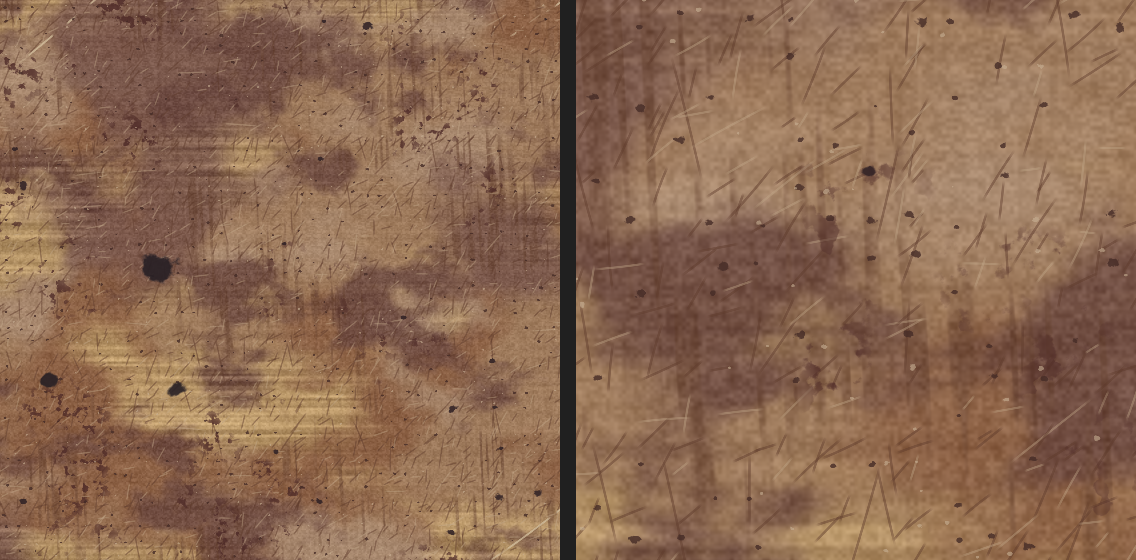
Left: the whole. Right: its middle third, enlarged.
Write a WebGL 1 fragment shader that draws this texture.

```glsl
precision highp float;
// Worn, stained brass-brown plate with brushed lines, scratches, specks and chips.
uniform vec2 u_resolution;

float hash(vec2 p) {
  return fract(sin(dot(p, vec2(127.1, 311.7))) * 43758.5453);
}

float noise(vec2 p) {
  vec2 i = floor(p), f = fract(p);
  f = f * f * (3.0 - 2.0 * f);
  return mix(mix(hash(i), hash(i + vec2(1.0, 0.0)), f.x),
             mix(hash(i + vec2(0.0, 1.0)), hash(i + 1.0), f.x), f.y);
}

float fbm(vec2 p) {
  float sum = 0.0, amp = 0.52;
  for (int i = 0; i < 5; i++) {
    sum += amp * noise(p);
    p = mat2(0.8, 0.6, -0.6, 0.8) * p * 2.03 + 17.3;
    amp *= 0.5;
  }
  return sum;
}

// One thin segment per grid cell, kept inside the cell; tilt is its mean angle.
float scratch(vec2 uv, float cells, float tilt, float spread, float width, float density, float seed) {
  vec2 p = uv * cells + seed * vec2(3.37, 5.71);
  vec2 id = floor(p);
  float a = tilt + (hash(id + seed + 2.3) - 0.5) * spread;
  vec2 dir = vec2(cos(a), sin(a));
  vec2 q = fract(p) - 0.5 - 0.2 * (vec2(hash(id + seed + 4.1), hash(id + seed + 7.9)) - 0.5);
  float along = dot(q, dir);
  float across = dot(q, vec2(-dir.y, dir.x)) + 0.25 * along * along * (hash(id + 9.2) - 0.5);
  float halfLen = mix(0.15, 0.38, hash(id + seed + 11.7));
  float soft = 0.8 / min(u_resolution.x, u_resolution.y);
  float line = 1.0 - smoothstep(width, width + soft, abs(across) / cells);
  float taper = 1.0 - smoothstep(halfLen * 0.6, halfLen, abs(along));
  return line * taper * step(hash(id + seed), density);
}

// Scattered ragged spots, one candidate per cell.
float spots(vec2 uv, float cells, float size, float density, float seed) {
  vec2 p = uv * cells + seed;
  vec2 id = floor(p);
  vec2 centre = 0.3 + 0.4 * vec2(hash(id + 1.7), hash(id + 5.3));
  vec2 q = (fract(p) - centre) * vec2(0.85, 1.15);
  float radius = size * mix(0.4, 1.0, hash(id + 8.8));
  float d = length(q) + (fbm(p * 9.0) - 0.5) * radius * 1.8;
  return (1.0 - smoothstep(radius * 0.7, radius * 1.1, d)) * step(hash(id + 3.1), density);
}

void main() {
  vec2 uv = gl_FragCoord.xy / min(u_resolution.x, u_resolution.y);
  vec2 warp = uv + 0.05 * (vec2(fbm(uv * 6.0), fbm(uv * 6.0 + 31.0)) - 0.5);

  // Broad stains: rust and tan below, pale wear above
  float rusty = fbm(warp * 5.0 + 3.0);
  vec3 color = mix(vec3(0.55, 0.38, 0.27), vec3(0.62, 0.48, 0.36), smoothstep(0.32, 0.55, rusty));
  color = mix(color, vec3(0.67, 0.55, 0.45), 0.85 * smoothstep(0.46, 0.68, fbm(warp * vec2(4.0, 7.0) + 41.0)));

  // Bare ochre patches, stretched sideways
  float bare = smoothstep(0.47, 0.66, fbm(warp * vec2(3.2, 7.0) + 72.0));
  color = mix(color, vec3(0.73, 0.60, 0.41), 0.9 * bare);

  // Cloudy plum tarnish, large and small
  float tarnish = smoothstep(0.52, 0.70, fbm(warp * 3.4 + 90.0));
  float smudge = smoothstep(0.57, 0.75, fbm(warp * vec2(7.0, 10.0) + 13.0));
  color = mix(color, vec3(0.47, 0.335, 0.295), 0.85 * tarnish);
  color = mix(color, vec3(0.41, 0.275, 0.245), 0.8 * smudge);

  // Brushed horizontal lines, strongest on bare metal
  float fine = noise(vec2(uv.x * 5.0, uv.y * 230.0)) - 0.5;
  float coarse = noise(vec2(uv.x * 3.0 + 8.0, uv.y * 95.0)) - 0.5;
  color += (fine * 0.12 + coarse * 0.07) * (0.3 + 1.1 * bare) * vec3(1.0, 0.97, 0.82);

  // Bundles of upright scuffs
  float scuffArea = smoothstep(0.48, 0.68, fbm(uv * vec2(8.0, 7.0) + 57.0));
  float scuff = smoothstep(0.56, 0.85, noise(vec2(uv.x * 190.0 + uv.y * 9.0, uv.y * 11.0)));
  color = mix(color, vec3(0.40, 0.26, 0.19), 0.5 * scuff * scuffArea);

  // Fine grain
  float grain = noise(uv * 420.0) + 0.7 * noise(uv * 190.0 + 5.0) - 0.85;
  color += grain * 0.085;

  // Dark hairlines at many angles, with a few light ones
  for (int i = 0; i < 7; i++) {
    float k = float(i);
    float dark = scratch(uv, 8.0 + 3.0 * k, 1.5 - 0.13 * k, 1.1, 0.0005, 0.6, k + 1.0);
    float light = scratch(uv, 11.0 + 3.0 * k, 0.7, 1.6, 0.0004, 0.25, k + 21.0);
    color = mix(color, vec3(0.37, 0.23, 0.17), 0.45 * dark);
    color = mix(color, vec3(0.76, 0.66, 0.54), 0.4 * light);
  }

  // Long, broken pale gouges
  float gouge = scratch(uv, 2.3, 0.68, 0.25, 0.0009, 0.5, 6.0);
  color = mix(color, vec3(0.82, 0.74, 0.61), 0.8 * gouge * smoothstep(0.3, 0.6, noise(uv * 70.0)));

  // Red-brown flecks in clusters
  float cluster = smoothstep(0.54, 0.72, fbm(uv * 8.0 + 120.0));
  float fleck = smoothstep(0.60, 0.70, fbm(uv * 85.0));
  color = mix(color, vec3(0.30, 0.16, 0.15), 0.8 * cluster * fleck);

  // Pinhole specks and black chips
  color = mix(color, vec3(0.27, 0.17, 0.15), 0.8 * spots(uv, 42.0, 0.13, 0.28, 2.0));
  color = mix(color, vec3(0.78, 0.69, 0.58), 0.6 * spots(uv, 55.0, 0.10, 0.12, 15.0));
  color = mix(color, vec3(0.20, 0.14, 0.15), 0.9 * spots(uv, 13.0, 0.11, 0.09, 33.0));
  color = mix(color, vec3(0.15, 0.12, 0.14), 0.9 * spots(uv, 5.0, 0.15, 0.10, 9.0));

  gl_FragColor = vec4(clamp(color, 0.0, 1.0), 1.0);
}
```
